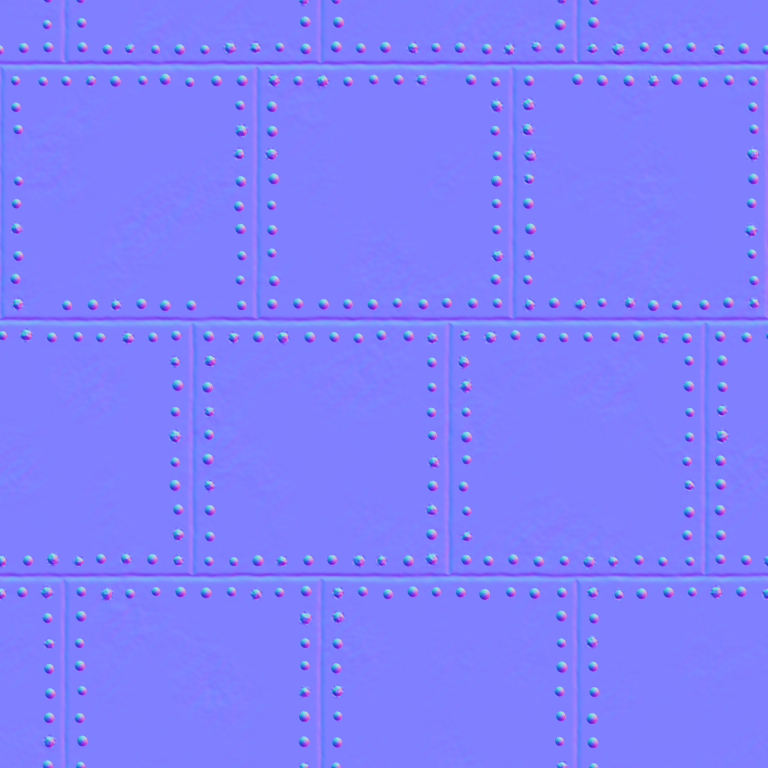
Reproduce this texture map procedurally as a WebGL 1 fragment shader.

```glsl
precision highp float;
uniform vec2 u_resolution;

// Lengths are in panel widths
const float PANELS = 3.0;
const vec2 PANEL_ORIGIN = vec2(0.003, 0.748);
const float ROW_SHIFT = 0.25;
const float SLOPE_STEP = 0.003;

const float SEAM_DEPTH_H = 0.0052;
const float SEAM_DEPTH_V = 0.0034;
const float SEAM_WIDTH_UPPER = 0.0095;
const float SEAM_WIDTH_LOWER = 0.014;
const float SEAM_WIDTH_V = 0.0105;
const float SEAM_WOBBLE = 0.004;

const float RIVETS_PER_SIDE = 10.0;
const float RIVET_INSET = 0.0635;
const float RIVET_RADIUS = 0.0185;
const float RIVET_HEIGHT = 0.8;
const float RIVET_JITTER = 0.013;
const float RIVET_MISSING = 0.02;
const float RIVET_WORN = 0.22;
const float CHIP_HEIGHT = 0.005;

const float GRAIN_HEIGHT = 0.0011;
const float STREAK_HEIGHT = 0.0022;

vec2 hash2(vec2 c) {
  vec3 a = fract(c.xyx * vec3(0.1031, 0.1030, 0.0973));
  a += dot(a, a.yzx + 33.33);
  return fract((a.xx + a.yz) * a.zy);
}

float cornerSlope(vec2 cell, vec2 offset, vec2 period) {
  float angle = 6.2832 * hash2(mod(cell, period) + 7.0).x;
  return dot(vec2(cos(angle), sin(angle)), offset);
}

// Gradient noise that wraps with the canvas
float noise(vec2 p, vec2 freq) {
  vec2 period = freq * PANELS;
  p *= freq;
  vec2 c = floor(p), f = p - c;
  vec2 w = f * f * f * (f * (f * 6.0 - 15.0) + 10.0);
  vec2 e = vec2(1.0, 0.0);
  float low = mix(cornerSlope(c, f, period), cornerSlope(c + e, f - e, period), w.x);
  float high = mix(cornerSlope(c + e.yx, f - e.yx, period),
                   cornerSlope(c + 1.0, f - 1.0, period), w.x);
  return mix(low, high, w.y);
}

// Scuffed metal: patchy diagonal streaks over fine grain
float surface(vec2 p) {
  float patchiness = smoothstep(-0.3, 0.5, noise(p, vec2(3.0)));
  vec2 warped = p + 0.05 * noise(p, vec2(7.0));
  vec2 diagonal = vec2(warped.x + warped.y, warped.y - warped.x);
  float streaks = noise(diagonal, vec2(4.0, 9.0)) + 0.4 * noise(diagonal, vec2(11.0, 25.0));
  float grain = 0.6 * noise(warped, vec2(19.0)) + 0.5 * noise(p, vec2(43.0));
  return patchiness * (STREAK_HEIGHT * streaks + GRAIN_HEIGHT * grain);
}

// Grooves around each panel, with ragged edges
float seams(vec2 local, vec2 p) {
  float ragged = noise(p, vec2(9.0)) + 0.7 * noise(p, vec2(31.0));
  vec2 d = local - floor(local + 0.5) + SEAM_WOBBLE * ragged;
  float widthH = mix(SEAM_WIDTH_LOWER, SEAM_WIDTH_UPPER, step(0.0, d.y));
  vec2 r = d / vec2(SEAM_WIDTH_V, widthH);
  vec2 groove = vec2(SEAM_DEPTH_V, SEAM_DEPTH_H) * exp(-r * r);
  return -max(groove.x, groove.y) * (1.0 + 0.5 * noise(p, vec2(15.0)));
}

// Domed rivets along the panel border, some worn or lost
float rivets(vec2 local, vec2 panel, vec2 p) {
  float last = RIVETS_PER_SIDE - 1.0;
  float spacing = (1.0 - 2.0 * RIVET_INSET) / last;
  vec2 index = clamp(floor((local - RIVET_INSET) / spacing + 0.5), 0.0, last);
  vec2 fromEdge = min(index, last - index);
  if (min(fromEdge.x, fromEdge.y) > 0.5) return 0.0;

  vec2 id = index + panel * 17.0 + 3.0;
  vec2 state = hash2(id + 61.0);
  if (state.x < RIVET_MISSING) return 0.0;

  vec2 jitter = (hash2(id) - 0.5) * RIVET_JITTER;
  float radius = RIVET_RADIUS * mix(0.88, 1.1, state.y);
  float d = length(local - RIVET_INSET - index * spacing - jitter) / radius;
  float dome = RIVET_HEIGHT * radius * max(1.0 - d * d, 0.0);
  float worn = mix(0.12, 1.0, step(1.0 - RIVET_WORN, state.x));
  float chips = CHIP_HEIGHT * noise(p, vec2(75.0)) * (1.0 - smoothstep(0.9, 1.6, d));
  return dome + worn * chips;
}

float height(vec2 p) {
  vec2 q = p - PANEL_ORIGIN;
  float row = mod(floor(q.y), PANELS);
  q.x -= ROW_SHIFT * (row - 1.0);
  vec2 local = fract(q);
  vec2 panel = vec2(mod(floor(q.x), PANELS), row);
  return surface(p) + seams(local, p) + rivets(local, panel, p);
}

void main() {
  vec2 p = PANELS * gl_FragCoord.xy / u_resolution;
  vec2 e = vec2(SLOPE_STEP, 0.0);
  vec2 slope = vec2(height(p + e) - height(p - e),
                    height(p + e.yx) - height(p - e.yx)) / (2.0 * SLOPE_STEP);
  vec3 normal = normalize(vec3(-slope, 1.0));
  gl_FragColor = vec4(normal * 0.5 + 0.5, 1.0);
}
```
